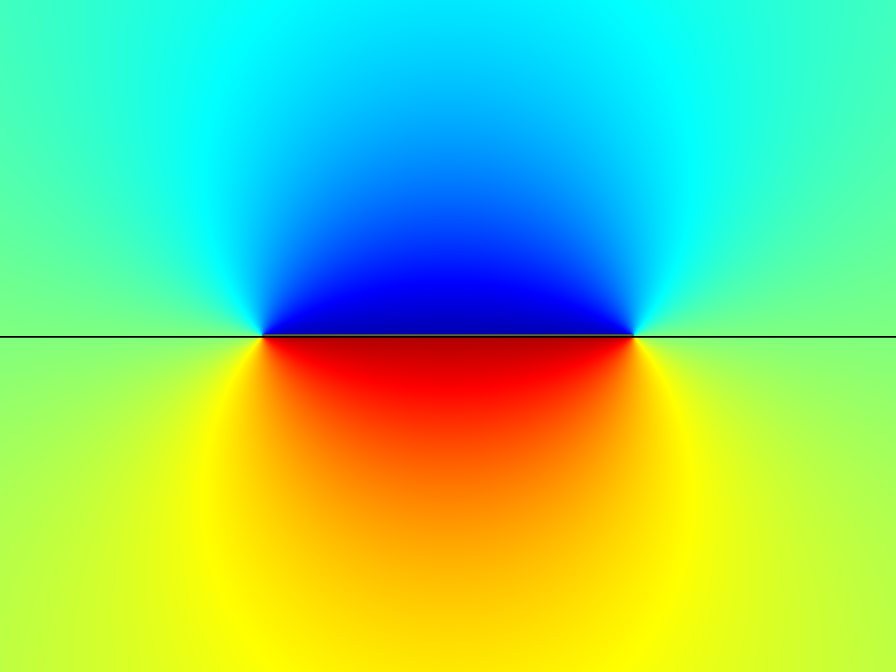
Give the GLSL for this background, as a Shadertoy shader.

```glsl
// Potential field around a flat strip: each point is coloured by the signed
// angle under which it sees the strip, passed through a rainbow ramp.
// A thin dark axis crosses the middle, with an olive core along the strip.

const float STRIP_HALF = 0.276;      // half length of the strip, in canvas heights
const float FIELD_GAIN = 0.457;      // share of the ramp used on each side
const float LINE_HALF = 0.0013;      // half thickness of the axis
const vec3 AXIS_COLOR = vec3(0.0);
const vec3 CORE_COLOR = vec3(0.38, 0.40, 0.16);

// Signed angle subtended by a horizontal strip centred on the origin
float subtendedAngle(vec2 p, float halfLength) {
    return atan(2.0 * halfLength * p.y, dot(p, p) - halfLength * halfLength);
}

// Dark blue, blue, cyan, yellow, red, dark red for t from 0 to 1
vec3 rainbow(float t) {
    return clamp(1.5 - abs(4.0 * t - vec3(3.0, 2.0, 1.0)), 0.0, 1.0);
}

// Smooth coverage of a band around zero
float band(float d, float halfWidth, float pixel) {
    return clamp(0.5 + (halfWidth - abs(d)) / pixel, 0.0, 1.0);
}

void mainImage(out vec4 fragColor, in vec2 fragCoord) {
    float pixel = 1.0 / iResolution.y;
    vec2 p = (fragCoord - 0.5 * iResolution.xy) * pixel;

    // Field: negative angles are warm, positive angles are cool
    float angle = subtendedAngle(p, STRIP_HALF);
    vec3 color = rainbow(0.5 - FIELD_GAIN * angle / 3.14159);

    // Core of the strip, just above the axis
    float core = band(p.y - LINE_HALF, LINE_HALF, pixel)
               * band(p.x, STRIP_HALF, pixel);
    color = mix(color, CORE_COLOR, core);

    // Axis across the whole canvas
    color = mix(color, AXIS_COLOR, band(p.y + LINE_HALF, LINE_HALF, pixel));

    fragColor = vec4(color, 1.0);
}
```
